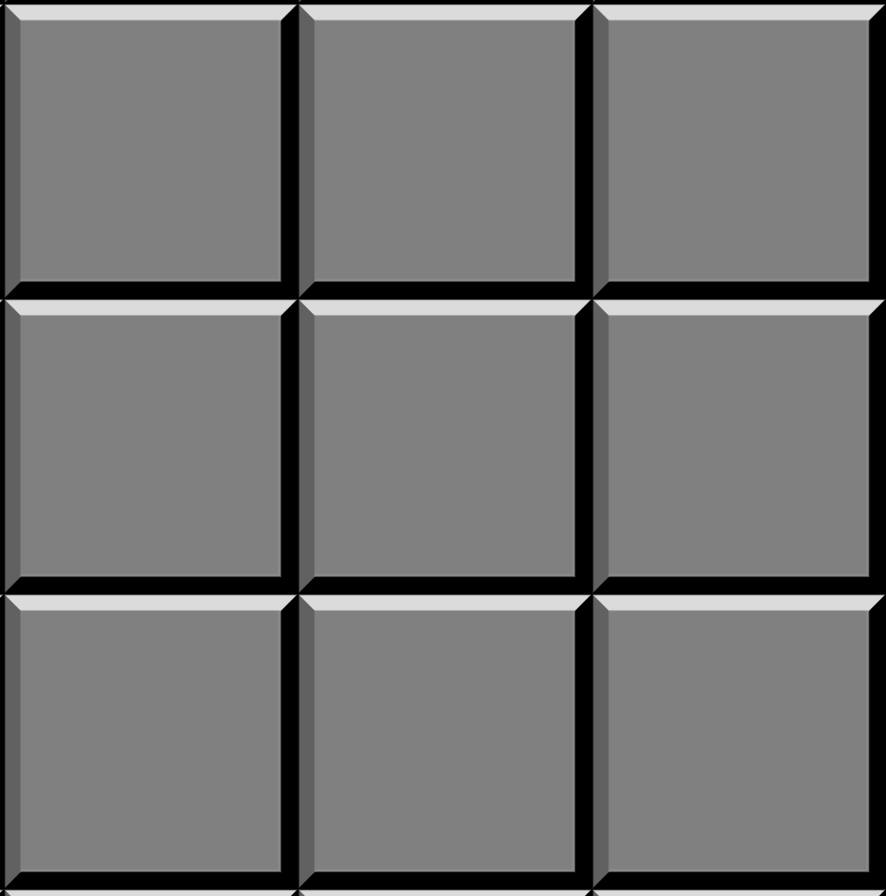
Give the GLSL for this pattern, as a WebGL 1 fragment shader.

```glsl
precision highp float;

// A three by three grid of flat grey bevelled tiles, lit from above.
// Each tile measures its distance to its four sides; the nearest side
// picks the bevel shade, and the mitred corners follow from that.

uniform vec2 u_resolution;

const vec3 FACE = vec3(0.502);
const vec3 TOP_LIGHT = vec3(0.86);
const vec3 LEFT_SHADE = vec3(0.38);
const vec3 SHADOW = vec3(0.0);

// Soft step: 0 below the edge, 1 above it
float above(float d, float soft) {
  return smoothstep(-soft, soft, d);
}

void main() {
  // Grid measured from the upper left, with a thin margin there
  vec2 uv = gl_FragCoord.xy / u_resolution;
  vec2 pitch = vec2(0.3319, 0.3294);
  vec2 tile = fract((vec2(uv.x, 1.0 - uv.y) - vec2(0.0043, 0.0039)) / pitch);

  // Edge softness in tile units, about one pixel
  vec2 pixel = 1.0 / (pitch * u_resolution);
  float soft = max(0.004, 0.75 * max(pixel.x, pixel.y));

  float left = tile.x;
  float right = 1.0 - tile.x;
  float top = tile.y;
  float bottom = 1.0 - tile.y;

  // Bevel: shadow at right and bottom, grey at left, light on top
  float leftSide = above(min(right, bottom) - left, soft);
  float topSide = above(min(min(left, right), bottom) - top, soft);
  vec3 color = mix(SHADOW, LEFT_SHADE, leftSide);
  color = mix(color, TOP_LIGHT, topSide);

  // Fade into the neighbouring tile's shadow
  color *= smoothstep(0.0, 2.0 * soft, min(left, top));

  // Face, with a faint bright rim beside the shadow
  float shadowGap = min(right, bottom) - 0.058;
  float inset = min(min(left, top) - 0.0565, shadowGap);
  float rim = 1.0 - smoothstep(0.004, 0.012, shadowGap);
  color = mix(color, FACE + 0.05 * rim, above(inset, soft));

  gl_FragColor = vec4(color, 1.0);
}
```
